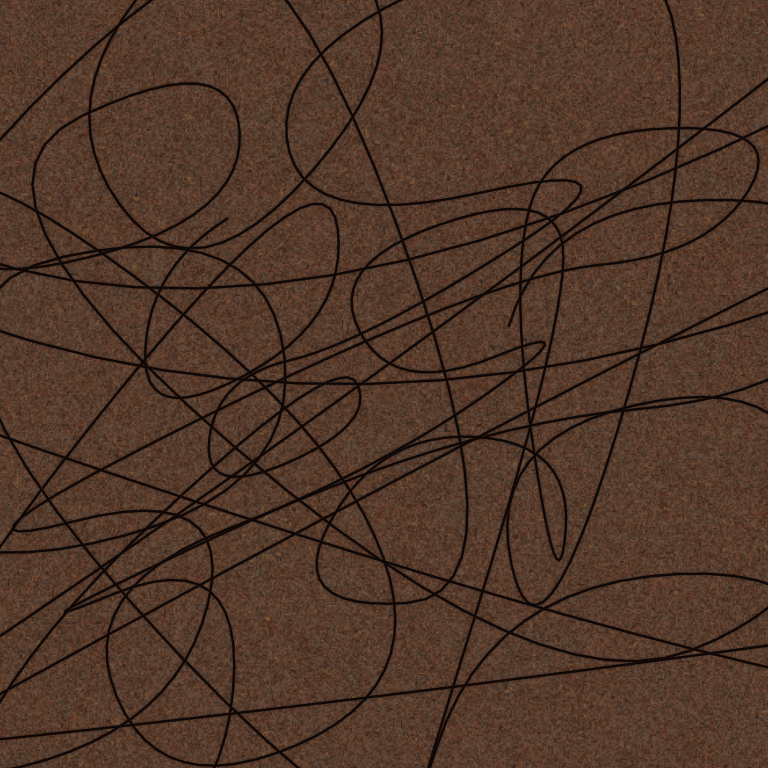
A WebGL 2 fragment shader for this pattern:

```glsl
#version 300 es
precision highp float;
// Thin dark thread wandering in tilted loops and long sweeps over grainy brown hide.
// The thread is a chain of quadratic curves through hashed control points;
// the ground is layered value noise with sparse ochre flecks and dark pits.
uniform vec2 u_resolution;
out vec4 fragColor;

const float QUARTER_TURN = 1.5708;
const int LOOP_COUNT = 15;
const int POINTS_PER_LOOP = 5;
const int SWEEP_COUNT = 6;
const int CURVE_STEPS = 12;
const vec3 HIDE = vec3(0.342, 0.235, 0.175);
const vec3 THREAD = vec3(0.055, 0.027, 0.020);
const vec3 OCHRE = vec3(0.52, 0.38, 0.20);
const vec3 PIT = vec3(0.17, 0.11, 0.08);

vec2 hash2(vec2 p) {
    vec3 q = fract(p.xyx * vec3(0.1031, 0.1030, 0.0973));
    q += dot(q, q.yzx + 33.33);
    return fract((q.xx + q.yz) * q.zy);
}

// Two independent channels of smooth noise, each from 0 to 1
vec2 noise2(vec2 p) {
    vec2 cell = floor(p), f = fract(p);
    f = f * f * (3.0 - 2.0 * f);
    vec2 low = mix(hash2(cell), hash2(cell + vec2(1, 0)), f.x);
    vec2 high = mix(hash2(cell + vec2(0, 1)), hash2(cell + vec2(1, 1)), f.x);
    return mix(low, high, f.y);
}

float segmentDistance(vec2 p, vec2 a, vec2 b) {
    vec2 ab = b - a, ap = p - a;
    return length(ap - ab * clamp(dot(ap, ab) / max(dot(ab, ab), 1e-8), 0.0, 1.0));
}

// Distance to a quadratic curve, skipped when p lies outside its bounds
float curveDistance(vec2 p, vec2 a, vec2 b, vec2 c, float reach) {
    vec2 low = min(a, min(b, c)) - reach, high = max(a, max(b, c)) + reach;
    if (any(lessThan(p, low)) || any(greaterThan(p, high))) return reach;
    float nearest = reach;
    vec2 previous = a;
    for (int i = 1; i <= CURVE_STEPS; i++) {
        float t = float(i) / float(CURVE_STEPS);
        vec2 next = mix(mix(a, b, t), mix(b, c, t), t);
        nearest = min(nearest, segmentDistance(p, previous, next));
        previous = next;
    }
    return nearest;
}

// Control point k: corners of a leaning ellipse, a new one for every loop
vec2 loopPoint(int k) {
    float id = float(k / POINTS_PER_LOOP), corner = float(k % POINTS_PER_LOOP);
    vec2 shape = hash2(vec2(id, 7.0)), lean = hash2(vec2(id, 19.0));
    vec2 centre = fract(vec2(0.31, 0.62) + id * vec2(0.7549, 0.5698));
    float turn = (id + corner) * QUARTER_TURN + 0.9 * lean.x;
    float tilt = mix(0.1, 0.85, lean.y);
    vec2 radii = mix(0.15, 0.40, shape.x) * vec2(1.0, mix(0.45, 0.80, shape.y));
    vec2 jitter = 0.08 * (hash2(vec2(float(k), 31.0)) - 0.5);
    vec2 offset = radii * vec2(cos(turn), sin(turn));
    return centre + mat2(cos(tilt), sin(tilt), -sin(tilt), cos(tilt)) * offset + jitter;
}

float threadDistance(vec2 p, float reach) {
    float nearest = reach;
    vec2 a = loopPoint(0), b = loopPoint(1);
    for (int k = 2; k < LOOP_COUNT * POINTS_PER_LOOP; k++) {
        vec2 c = loopPoint(k);
        nearest = min(nearest, curveDistance(p, 0.5 * (a + b), b, 0.5 * (b + c), reach));
        a = b;
        b = c;
    }
    // Long shallow sweeps from edge to edge
    for (int i = 0; i < SWEEP_COUNT; i++) {
        vec2 ends = hash2(vec2(float(i), 43.0)), bend = hash2(vec2(float(i), 59.0));
        vec2 start = vec2(-0.05, ends.x), finish = vec2(1.05, ends.y);
        vec2 middle = vec2(mix(0.3, 0.7, bend.x), 0.5 * (ends.x + ends.y) + 0.5 * (bend.y - 0.6));
        nearest = min(nearest, curveDistance(p, start, middle, finish, reach));
    }
    return nearest;
}

vec3 hideColour(vec2 p) {
    vec2 fine = noise2(p * 470.0) - 0.5;
    vec2 medium = noise2(p * 210.0 + 13.0) - 0.5;
    vec2 broad = noise2(p * 24.0 + 5.0) - 0.5;
    float light = 0.13 * fine.x + 0.06 * medium.x + 0.012 * broad.x;
    float warmth = 0.07 * fine.y + 0.05 * medium.y + 0.02 * broad.y;
    vec3 colour = HIDE + light * vec3(1.0, 0.85, 0.75) + warmth * vec3(0.6, -0.3, -0.5);
    // Sparse flecks and pits
    vec2 speck = noise2(p * 260.0 + 71.0);
    colour = mix(colour, OCHRE, 0.6 * smoothstep(0.86, 0.97, speck.x));
    return mix(colour, PIT, 0.6 * smoothstep(0.84, 0.97, speck.y));
}

void main() {
    vec2 uv = gl_FragCoord.xy / u_resolution;
    float distanceToThread = threadDistance(uv, 0.006);
    float core = 1.0 - smoothstep(0.0007, 0.0025, distanceToThread);
    float shade = 1.0 - smoothstep(0.0015, 0.0050, distanceToThread);
    vec3 colour = hideColour(uv) * (1.0 - 0.12 * shade);
    fragColor = vec4(mix(colour, THREAD, core), 1.0);
}
```
